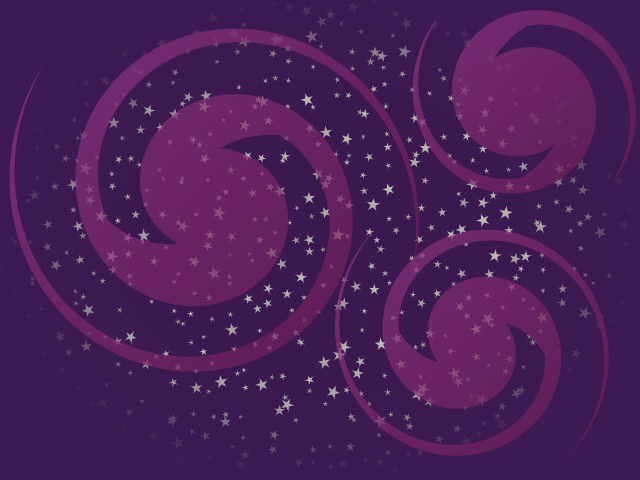
Give the GLSL for this background, as a Shadertoy shader.

```glsl
// Three translucent two-armed spiral galaxies over an oval field of small stars on deep purple.

const float QUARTER = 1.5707963;

float coverage(float d) {
    return clamp(0.5 - d * iResolution.y, 0.0, 1.0);
}

// Sineless hash: three random values per cell
vec3 hash32(vec2 p) {
    vec3 h = fract(p.xyx * vec3(0.1031, 0.1030, 0.0973));
    h += dot(h, h.yxz + 33.33);
    return fract((h.xxy + h.yzz) * h.zyx);
}

// Five-pointed star, folded into one half point
float starDistance(vec2 p, float size, float turn) {
    float sector = QUARTER * 0.8;
    float a = mod(atan(p.x, p.y) + turn + 0.5 * sector, sector) - 0.5 * sector;
    vec2 q = length(p) * vec2(cos(a), abs(sin(a)));
    return dot(q - vec2(size, 0.0), vec2(0.328, 0.944));
}

float starField(vec2 p) {
    vec2 grid = p * 24.0;
    float light = 0.0;
    for (int y = -1; y <= 1; y++)
    for (int x = -1; x <= 1; x++) {
        vec2 cell = floor(grid) + vec2(x, y);
        vec3 place = hash32(cell + 17.0);
        vec3 look = hash32(cell + 91.0);
        vec2 center = (cell + place.xy) / 24.0;
        float size = mix(0.005, 0.0145, look.x * look.x);
        // Stars dim towards the rim of the oval
        float rim = length((center - vec2(0.667, 0.505)) / vec2(0.67, 0.51));
        float glow = (1.0 - smoothstep(0.62, 1.03, rim)) * mix(0.78, 1.0, look.y);
        float shape = coverage(starDistance(p - center, size, look.z - 0.5));
        light = max(light, shape * glow * step(place.z, 0.93));
    }
    return light;
}

// Outer edge of an arm after q quarter turns; shape = (radius, growth, core bend, arm width)
float armRadius(float q, vec4 shape) {
    float bend = q - shape.z;
    return shape.x + shape.y * 0.5 * (q + shape.z + sqrt(bend * bend + 0.1));
}

// Two clockwise arms, each with its own notch and tip measured in quarter turns
float galaxyMask(vec2 p, vec4 shape, vec2 notches, vec2 tips) {
    float radius = length(p);
    float angle = atan(p.y, p.x) / QUARTER;
    float mask = 0.0;
    for (int arm = 0; arm < 2; arm++) {
        float notch = arm == 0 ? notches.x : notches.y;
        float tip = arm == 0 ? tips.x : tips.y;
        float start = (arm == 0 ? notches.y : notches.x) - 2.0;
        float q = mod(2.0 - 2.0 * float(arm) - angle - start, 4.0) + start;
        for (int turn = 0; turn < 2; turn++) {
            float outer = armRadius(q, shape);
            float d = radius - outer;
            if (q > notch) {
                // The gap opens from a point beside the core
                float width = shape.w * pow(max(1.0 - q / tip, 0.0), 0.8);
                float core = armRadius(q - 2.0, shape) - 0.002;
                float inner = mix(core, outer - width, clamp((q - notch) / 0.45, 0.0, 1.0));
                d = q < tip ? max(d, inner - radius) : 1.0;
            }
            mask = max(mask, coverage(d));
            q += 4.0;
        }
    }
    return mask;
}

// Diagonal tint: bright upper left, wine red lower right
vec3 paintGalaxy(vec3 color, vec2 p, float extent, float mask) {
    float t = clamp(0.5 + (p.x - p.y) * 0.35 / extent, 0.0, 1.0);
    vec3 tint = mix(vec3(0.55, 0.20, 0.51), vec3(0.43, 0.115, 0.35), t);
    return mix(color, tint, 0.7 * mask);
}

void mainImage(out vec4 fragColor, in vec2 fragCoord) {
    vec2 p = fragCoord / iResolution.y;

    // Night sky, slightly darker in the middle
    float rim = length((p - vec2(0.667, 0.505)) / vec2(0.67, 0.51));
    vec3 color = mix(vec3(0.235, 0.095, 0.315), vec3(0.24, 0.10, 0.325), smoothstep(0.5, 1.0, rim));
    color = mix(color, vec3(0.74, 0.74, 0.71), starField(p));

    // Galaxies: large left, upper right, lower right
    vec2 local = p - vec2(0.446, 0.583);
    color = paintGalaxy(color, local, 0.45, galaxyMask(local,
        vec4(0.146, 0.0694, -0.6, 0.083), vec2(1.05, 1.43), vec2(4.42, 4.22)));
    local = p - vec2(1.092, 0.788);
    color = paintGalaxy(color, local, 0.25, galaxyMask(local,
        vec4(0.147, 0.0417, -0.95, 0.049), vec2(0.57), vec2(2.5)));
    local = p - vec2(0.983, 0.286);
    color = paintGalaxy(color, local, 0.31, galaxyMask(local,
        vec4(0.083, 0.05, -0.1, 0.057), vec2(1.65), vec2(4.55)));

    fragColor = vec4(color, 1.0);
}
```
